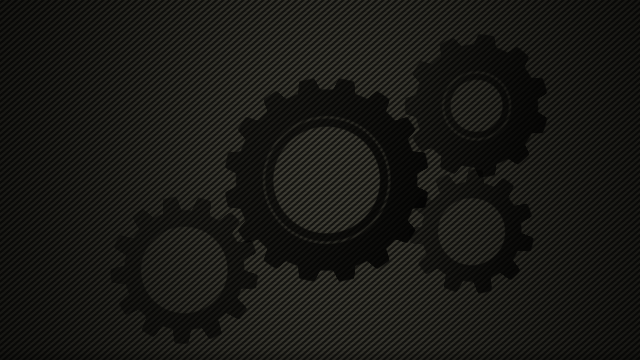
Write a WebGL 2 fragment shader that draws this background.

```glsl
#version 300 es
precision highp float;
// Dark pinstriped panel with four interlocking gear silhouettes.
// Diagonal stripes are lit by a broad central glow, then dimmed by gear masks
// whose toothed rims come from a cosine of the polar angle.
uniform vec2 u_resolution;
out vec4 fragColor;

const float TAU = 6.2831853;

// Soft coverage of the region where the distance is negative.
float fill(float dist) {
    float edge = 1.0 / u_resolution.y;
    return 1.0 - smoothstep(-edge, edge, dist);
}

// Gear body: a toothed disc with a round opening.
float gearMask(vec2 q, float teeth, float phase, float root, float tip, float hole) {
    float r = length(q);
    float wave = cos(teeth * (atan(q.y, q.x) - phase));
    float rim = mix(root, tip, smoothstep(-0.55, 0.5, wave));
    return fill(r - rim) * fill(hole - r);
}

// Fraction of light kept by a gear, darkest toward its lower right side.
float gearShade(float mask, vec2 q, float tip, float strength, float slope) {
    float tilt = dot(q / tip, vec2(0.85, -0.45));
    return 1.0 - mask * clamp(strength + slope * tilt, 0.0, 0.9);
}

// Thin circular groove that lets the stripes show through a gear.
float groove(vec2 q, float radius) {
    return 0.6 * fill(abs(length(q) - radius) - 0.0035);
}

void main() {
    // Centred coordinates, one unit per canvas height.
    vec2 p = (gl_FragCoord.xy - 0.5 * u_resolution) / u_resolution.y;

    // Diagonal stripes with a faint horizontal weave.
    float stripe = 0.5 + 0.5 * cos(TAU * (p.x * 54.0 - p.y * 62.0));
    stripe = smoothstep(0.1, 0.9, stripe);
    float weave = 1.0 + 0.07 * cos(TAU * p.y * 108.0);
    vec3 color = mix(vec3(0.078, 0.077, 0.065), vec3(0.232, 0.228, 0.195), stripe) * weave;

    // Broad glow fading mostly toward the left and right sides.
    vec2 g = p - vec2(0.01, -0.02);
    color *= 0.26 + 0.76 * exp(-1.9 * g.x * g.x - 1.1 * g.y * g.y);
    color *= mix(0.8, 1.0, smoothstep(0.0, 0.035, p.y + 0.5));

    // Large central gear.
    vec2 q = p - vec2(0.0185, 0.0);
    float mask = gearMask(q, 16.0, TAU / 32.0, 0.252, 0.284, 0.148);
    mask *= 1.0 - groove(q, 0.174);
    color *= gearShade(mask, q, 0.284, 0.66, 0.16);

    // Upper right gear.
    q = p - vec2(0.435, 0.206);
    mask = gearMask(q, 11.0, 0.29, 0.171, 0.199, 0.072);
    mask *= 1.0 - groove(q, 0.093);
    color *= gearShade(mask, q, 0.199, 0.56, 0.19);

    // Lower right gear.
    q = p - vec2(0.421, -0.1435);
    mask = gearMask(q, 11.0, 0.36, 0.139, 0.173, 0.093);
    color *= gearShade(mask, q, 0.173, 0.52, 0.22);

    // Faint lower left gear.
    q = p - vec2(-0.377, -0.25);
    mask = gearMask(q, 13.0, -0.16, 0.167, 0.205, 0.12);
    color *= gearShade(mask, q, 0.205, 0.43, 0.14);

    fragColor = vec4(color, 1.0);
}
```
